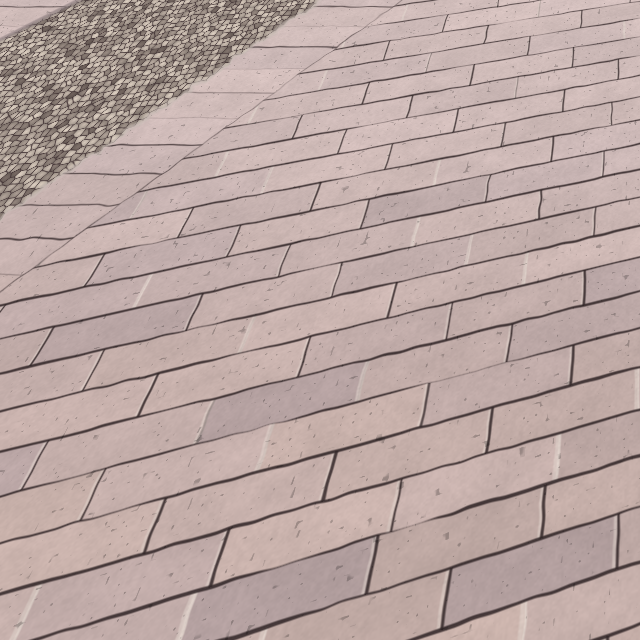
Give the GLSL for this texture, as a WebGL 1 fragment shader.

```glsl
precision highp float;
// Worn brick paving in perspective: staggered courses, a diagonal border of
// cross-laid bricks and a gravel bed beyond it. Courses and head joints are two
// pencils of lines through vanishing points; noise adds wear and tone.
uniform vec2 u_resolution;

// Perspective, in canvas units with y pointing down
const vec2 COURSE_VP = vec2(5.859, -0.768);
const vec2 HEAD_VP = vec2(0.990, -1.0156);
const float REF_X = 0.651;         // column on which courses are counted
const float REF_Y = 0.5208;        // level on which brick lengths are equal
const float HORIZON = 1.022;       // height of the horizon above the canvas
const float COURSE_RATE = 41.73;
const float COURSE_START = 25.67;
const float BRICK_LENGTH = 0.2109;
const float BORDER_RATE = 35.75;
const float BORDER_START = 0.63;

// Bond: shift per course, and one irregular jump near the bottom
const float BOND_START = 0.255;
const float BOND_STEP = -0.5286;
const float BOND_JUMP = 0.46;
const float JUMP_COURSE = 2.5;

// Diagonal edges, as intercepts on the top and left sides
const vec2 BORDER_INNER = vec2(0.6276, 0.4557);
const vec2 BORDER_OUTER = vec2(0.501, 0.341);
const vec2 GRAVEL_FAR = vec2(0.124, 0.0625);

const float JOINT = 0.031;         // half joint width per course height
const vec2 STONES = vec2(16.0, 3.7);

const vec3 PALE = vec3(0.83, 0.755, 0.745);
const vec3 ROSE = vec3(0.765, 0.68, 0.665);
const vec3 TAN = vec3(0.78, 0.685, 0.645);
const vec3 MAUVE = vec3(0.665, 0.595, 0.605);
const vec3 GAP = vec3(0.20, 0.155, 0.16);
const vec3 SAND = vec3(0.87, 0.82, 0.79);
const vec3 STONE_DARK = vec3(0.40, 0.35, 0.33);
const vec3 STONE_LIGHT = vec3(0.80, 0.75, 0.70);

float hash(vec2 p) {
  return fract(sin(dot(p, vec2(127.1, 311.7))) * 43758.55);
}

float noise(vec2 p) {
  vec2 i = floor(p), f = fract(p);
  f = f * f * (3.0 - 2.0 * f);
  return mix(mix(hash(i), hash(i + vec2(1, 0)), f.x),
             mix(hash(i + vec2(0, 1)), hash(i + vec2(1, 1)), f.x), f.y);
}

// Signed distance to a line given by its intercepts, positive to lower right
float diagonal(vec2 p, vec2 intercepts) {
  return (dot(p, 1.0 / intercepts) - 1.0) / length(1.0 / intercepts);
}

float nearestLine(float v) { return abs(v - floor(v + 0.5)); }

float stroke(float dist, float halfWidth, float blur) {
  return 1.0 - smoothstep(halfWidth - blur, halfWidth + blur, dist);
}

// Cellular pebbles with dark gaps
vec3 gravel(vec2 q) {
  vec2 cell = floor(q), nearId = cell;
  float first = 9.0, second = 9.0;
  for (int j = -1; j <= 1; j++)
    for (int i = -1; i <= 1; i++) {
      vec2 id = cell + vec2(i, j);
      float d = length(id + 0.15 + 0.7 * vec2(hash(id), hash(id + 41.0)) - q);
      if (d < first) { second = first; first = d; nearId = id; }
      else second = min(second, d);
    }
  vec3 stone = mix(STONE_DARK, STONE_LIGHT, sqrt(hash(nearId + 7.0)));
  stone *= 1.1 - 0.3 * first;
  return mix(GAP * 1.3, stone, smoothstep(-0.08, 0.26, second - first));
}

vec3 brickTone(vec2 id, vec2 p) {
  vec3 tone = mix(ROSE, MAUVE, 0.75 * pow(hash(id + 3.0), 2.5));
  tone = mix(tone, TAN, 0.6 * hash(id + 11.0) * smoothstep(0.2, 1.0, p.y));
  tone = mix(tone, PALE, 0.75 * (1.0 - smoothstep(0.0, 0.65, p.y)));
  return tone * (0.985 + 0.06 * hash(id + 19.0));
}

void main() {
  vec2 p = gl_FragCoord.xy / u_resolution;
  p.y = 1.0 - p.y;
  float px = 1.0 / min(u_resolution.x, u_resolution.y);

  // Ground coordinates: course number and length along the course
  float spread = (COURSE_VP.x - p.x) / (COURSE_VP.x - REF_X);
  float depth = COURSE_VP.y + (p.y - COURSE_VP.y) / spread + HORIZON;
  float course = COURSE_START - COURSE_RATE / depth;
  float courseHeight = depth * depth / COURSE_RATE * spread;
  float lengthScale = (p.y - HEAD_VP.y) / (REF_Y - HEAD_VP.y);
  float along = (HEAD_VP.x + (p.x - HEAD_VP.x) / lengthScale) / BRICK_LENGTH;
  vec2 ground = vec2(along, course);
  float wobble = noise(ground * vec2(9.0, 3.0)) - 0.5;
  float c = course + 0.04 * wobble;
  float row = floor(c);
  float s = along - BOND_START - BOND_STEP * row - BOND_JUMP * step(JUMP_COURSE, row);
  s += 0.012 * wobble;

  // Field bricks: course joints fade along their run, some head joints hold sand
  float width = JOINT * courseHeight, blur = 0.7 * px + 0.35 * width;
  vec3 color = brickTone(vec2(floor(s), row), p);
  float wear = noise(vec2(along * 2.7, floor(c + 0.5) * 7.3));
  float bed = stroke(nearestLine(c) * courseHeight, width * (0.35 + wear), blur);
  bed *= smoothstep(0.0, 0.55, wear + 0.15);
  vec2 headId = vec2(floor(s + 0.5), row);
  float side = (s - headId.x) * BRICK_LENGTH * lengthScale;
  float head = stroke(abs(side), width * (0.6 + 0.6 * hash(headId + 23.0)), blur);
  float sandy = smoothstep(0.62, 0.8, hash(headId + 31.0));
  color = mix(color, SAND, 0.55 * stroke(abs(side + 1.7 * width), width, blur));
  color = mix(color, mix(GAP, SAND, sandy), head * 0.85);
  color = mix(color, GAP, bed * 0.88);

  // Border bricks laid across the diagonal
  float inner = diagonal(p, BORDER_INNER) + 0.003 * wobble;
  float borderDepth = p.y + HORIZON;
  float lay = BORDER_START - BORDER_RATE / borderDepth + 0.08 * wobble;
  float layHeight = borderDepth * borderDepth / BORDER_RATE;
  float layWear = hash(vec2(floor(lay + 0.5), 5.0));
  vec3 border = brickTone(vec2(floor(lay), 77.0), p);
  border = mix(border, GAP, (0.2 + 0.65 * layWear) *
    stroke(nearestLine(lay) * layHeight, width * (0.3 + 0.7 * layWear), blur));
  color = mix(border, color, smoothstep(-px, px, inner));
  color = mix(color, GAP, stroke(abs(inner), 0.5 * width, blur) *
    (0.25 + 0.6 * noise(p * 22.0)));

  // Surface stains, fine grain and scattered pits
  float grain = noise(ground * vec2(70.0, 22.0)) + noise(ground * vec2(31.0, 9.0));
  color *= 0.965 + 0.035 * grain + 0.05 * (noise(ground * vec2(5.0, 2.0)) - 0.5);
  color *= 1.0 - 0.22 * smoothstep(0.87, 0.98, noise(ground * vec2(38.0, 11.0) + 50.0));

  // Gravel bed with a pale ragged rim, and paving past its far edge
  float outer = diagonal(p, BORDER_OUTER) + 0.008 * (noise(p * 90.0) - 0.5);
  float farEdge = diagonal(p, GRAVEL_FAR);
  float bedMask = smoothstep(-px, px, -outer) * smoothstep(-px, px, farEdge);
  color = mix(color, gravel(ground * STONES), bedMask);
  color = mix(color, SAND * 0.9, 0.55 * stroke(abs(outer), 0.003, px));
  color = mix(color, MAUVE * 0.8, 0.6 * stroke(abs(farEdge), 0.003, px));

  gl_FragColor = vec4(color, 1.0);
}
```
